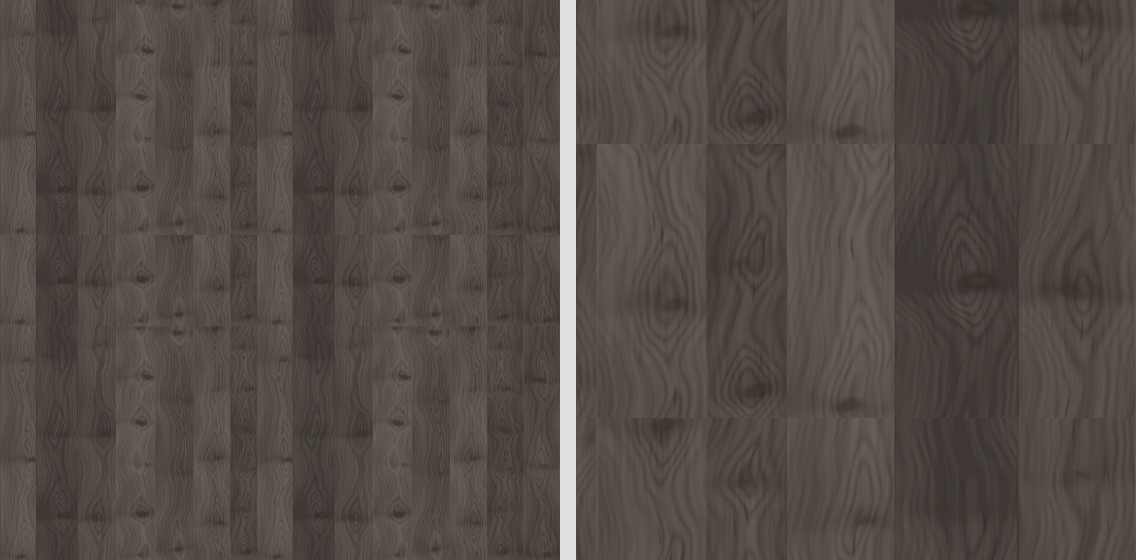
Left: the whole. Right: its middle third, enlarged.
Write a Shadertoy shader that draws this texture.

```glsl
const vec3 DARK_WOOD = vec3(0.262, 0.234, 0.216);
const vec3 LIGHT_WOOD = vec3(0.378, 0.346, 0.325);
const vec3 KNOT_RIM = vec3(0.185, 0.162, 0.145);
const vec3 KNOT_HEART = vec3(0.290, 0.235, 0.185);

// Left edge of each board, with the tile width last
const float EDGES[9] = float[9](0.0, 0.065, 0.138, 0.208, 0.277, 0.346, 0.411, 0.477, 0.542);

// Per board: tone, knot position across, knot spacing, first knot
const vec4 BOARDS[8] = vec4[8](
    vec4(0.72, 0.72, 0.173, 0.065), vec4(0.17, 0.55, 0.137, 0.059),
    vec4(0.40, 0.62, 0.152, 0.039), vec4(0.76, 0.65, 0.081, 0.006),
    vec4(0.52, 0.68, 0.130, 0.007), vec4(0.68, 0.60, 0.116, 0.004),
    vec4(0.26, 0.45, 0.072, 0.043), vec4(0.40, 0.50, 0.156, 0.095));

float hash(vec2 p) {
    return fract(sin(dot(p, vec2(127.1, 311.7))) * 43758.5);
}

// Distance to the nearest scattered cell point
float cellular(vec2 p) {
    vec2 cell = floor(p);
    float nearest = 2.0;
    for (int j = -1; j <= 1; j++)
    for (int i = -1; i <= 1; i++) {
        vec2 c = cell + vec2(i, j);
        vec2 point = c + vec2(hash(c), hash(c + 17.3));
        nearest = min(nearest, distance(p, point));
    }
    return nearest;
}

// Cropped tiles: two columns, three rows, y measured downward
vec2 tileCoord(vec2 p) {
    float x = p.x < 0.4583 ? p.x : p.x - 0.4583;
    float y = p.y < 0.419 ? p.y : (p.y < 0.582 ? p.y - 0.1628 : p.y - 0.582);
    return vec2(x, y);
}

int boardIndex(float x) {
    int index = 0;
    for (int i = 1; i < 8; i++) index += x >= EDGES[i] ? 1 : 0;
    return index;
}

// Layered sines for the wandering heart line of a board
float meander(float y, float seed) {
    return 0.005 * sin(y * 21.0 + seed * 3.1) + 0.0025 * sin(y * 57.0 + seed * 5.7)
         + 0.001 * sin(y * 131.0 + seed * 1.9);
}

// Slow light and dark patches along a board
float patches(vec2 p, float seed) {
    return 0.6 * sin(p.y * 15.0 + seed * 2.3 + 9.0 * p.x)
         + 0.4 * sin(p.y * 34.0 + seed * 4.1 - 40.0 * p.x);
}

float seamLine(float dist, float halfWidth, float pixel) {
    return 1.0 - smoothstep(halfWidth - 0.5 * pixel, halfWidth + pixel, abs(dist));
}

vec3 boardColor(vec2 p, vec4 board, float left, float width, float seed) {
    float center = left + width * board.y;
    float u = p.x - center - meander(p.y, seed);
    float nearestKnot = round((p.y - board.w) / board.z);
    float bulge = 0.0, shade = 0.0, rim = 0.0, heart = 0.0;

    // Knots push the grain aside and shade the wood around them
    for (int i = -1; i <= 1; i++) {
        float k = nearestKnot + float(i);
        float r = hash(vec2(k, seed));
        float dy = p.y - board.w - k * board.z - 0.012 * (r - 0.5);
        float dx = p.x - center - (hash(vec2(seed, k + 9.0)) - 0.5) * width * 0.4;
        float tail = dy > 0.0 ? 0.20 : 0.34;
        float reach = dy / (tail * board.z);
        bulge += mix(0.006, 0.026, r) * exp(-reach * reach);
        vec2 q = vec2(dx, dy + 0.0015 * sin(dx * 190.0 + seed));
        float d = length(q / (vec2(0.0115, 0.0052) * mix(0.45, 1.15, r)));
        float strength = mix(0.35, 1.0, r);
        rim = max(rim, strength * (1.0 - smoothstep(0.3, 1.3, d)));
        heart = max(heart, strength * (1.0 - smoothstep(0.1, 0.7, d)));
        float streak = dy + 0.005 * sin(dx * 85.0 + seed * 2.0 + k);
        shade += 0.34 * strength * smoothstep(0.0, 0.012, dy) * exp(-max(dy, 0.0) * 28.0);
        shade -= 0.40 * strength * exp(-streak * streak * 40000.0) * exp(-abs(dx) * 38.0);
        shade -= 0.16 * strength * exp(-dy * dy * 2500.0);
    }

    // Growth rings are sharp dark lines, strongest near the heart
    float ring = sqrt(u * u + 0.00001) - bulge;
    ring += 0.0013 * sin(p.y * 75.0 + p.x * 140.0 + seed) + 0.0006 * sin(p.y * 190.0 + p.x * 260.0);
    float wave = 0.5 + 0.5 * sin(ring * 900.0 + 2.4 * sin(ring * 190.0 + seed));
    float heartZone = 0.45 + 0.75 * exp(-u * u * 2200.0);
    float rings = heartZone * (0.35 - wave * wave);
    float broad = sin(ring * 130.0 + seed * 2.0);

    // Fine fibres and short dark checks
    float fibre = cellular(vec2(u * 340.0, p.y * 11.0 + seed * 7.0)) - 0.45;
    float check = cellular(vec2(u * 110.0 + 0.4 * sin(p.y * 65.0), p.y * 13.0 + seed * 5.0));
    check = (1.0 - smoothstep(0.03, 0.13, check)) * exp(-u * u * 3500.0);

    float tone = board.x + shade + 0.34 * rings + 0.13 * broad + 0.42 * fibre;
    tone += 0.17 * patches(p, seed);
    vec3 color = mix(DARK_WOOD, LIGHT_WOOD, clamp(tone, -0.15, 1.15));
    color += vec3(-0.007, 0.0, 0.003) * (0.6 - board.x);
    color = mix(color, KNOT_RIM, 0.45 * check);
    color = mix(color, KNOT_RIM, 0.65 * rim);
    return mix(color, KNOT_HEART, 0.7 * heart);
}

void mainImage(out vec4 fragColor, in vec2 fragCoord) {
    vec2 uv = fragCoord / iResolution.xy;
    float pixel = 1.0 / iResolution.x;
    vec2 p = tileCoord(vec2(uv.x, 1.0 - uv.y));
    int index = boardIndex(p.x);
    float left = EDGES[index];
    float right = EDGES[index + 1];
    vec3 color = boardColor(p, BOARDS[index], left, right - left, float(index) + 1.0);

    // Long joints fade in and out, some dark and some pale
    bool nearLeft = p.x - left < right - p.x;
    float edgeId = float(nearLeft ? index : index + 1);
    float joint = seamLine(min(p.x - left, right - p.x), 0.0004, pixel);
    float wear = 0.30 + 0.15 * sin(p.y * 23.0 + edgeId * 2.7);
    vec3 jointColor = mix(KNOT_RIM, LIGHT_WOOD * 1.1, step(3.0, edgeId));
    color = mix(color, jointColor, wear * joint);
    fragColor = vec4(color, 1.0);
}
```
